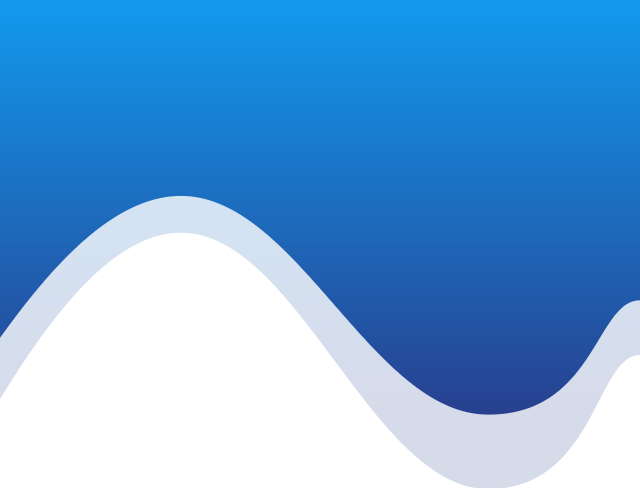
This background is drawn by a Shadertoy shader. Its source:

```glsl
// Blue vertical gradient above a translucent wave band and a white wave.
#define SKY_TOP vec3(0.070, 0.602, 0.932)
#define SKY_LOW vec3(0.153, 0.252, 0.562)
#define SKY_END 0.15
#define BAND_OPACITY 0.81
#define CREST vec2(0.2826, 0.5985)
#define TROUGH vec2(0.7630, 0.1504)
#define INNER_CREST 0.5231
#define INNER_STRETCH 1.172

vec2 bezier(vec2 a, vec2 b, vec2 c, vec2 d, float t) {
    float s = 1.0 - t;
    return s * s * s * a + 3.0 * s * s * t * b + 3.0 * s * t * t * c + t * t * t * d;
}

// Height of a cubic curve at x, where the curve runs left to right.
float curveHeight(vec2 a, vec2 b, vec2 c, vec2 d, float x) {
    float t = 0.5;
    float stepSize = 0.25;
    for (int i = 0; i < 18; i++) {
        t += bezier(a, b, c, d, t).x < x ? stepSize : -stepSize;
        stepSize *= 0.5;
    }
    return bezier(a, b, c, d, t).y;
}

// Outer wave: left slope, long descent, then a short rise to the right edge.
float waveHeight(float x) {
    if (x < CREST.x)
        return curveHeight(vec2(0.0, 0.3077), vec2(0.078, 0.450),
                           vec2(0.176, CREST.y), CREST, x);
    if (x < TROUGH.x)
        return curveHeight(CREST, vec2(0.465, CREST.y),
                           vec2(0.581, TROUGH.y), TROUGH, x);
    return curveHeight(TROUGH, vec2(0.930, TROUGH.y),
                       vec2(0.931, 0.3846), vec2(1.0, 0.3846), x);
}

// Smooth coverage of the area where the signed height is positive.
float coverage(float height) {
    float pixelWidth = length(vec2(dFdx(height), dFdy(height)));
    return clamp(height / max(pixelWidth, 1e-5) + 0.5, 0.0, 1.0);
}

void mainImage(out vec4 fragColor, in vec2 fragCoord) {
    vec2 uv = fragCoord / iResolution.xy;

    // Sky gradient
    float depth = clamp((1.0 - uv.y) / (1.0 - SKY_END), 0.0, 1.0);
    vec3 color = mix(SKY_TOP, SKY_LOW, depth);

    // The inner wave is the outer one, lowered and stretched vertically.
    float outer = waveHeight(uv.x);
    float inner = INNER_CREST + INNER_STRETCH * (outer - CREST.y);

    // Translucent band, then the solid white wave
    color = mix(color, vec3(1.0), BAND_OPACITY * coverage(outer - uv.y));
    color = mix(color, vec3(1.0), coverage(inner - uv.y));
    fragColor = vec4(color, 1.0);
}
```
